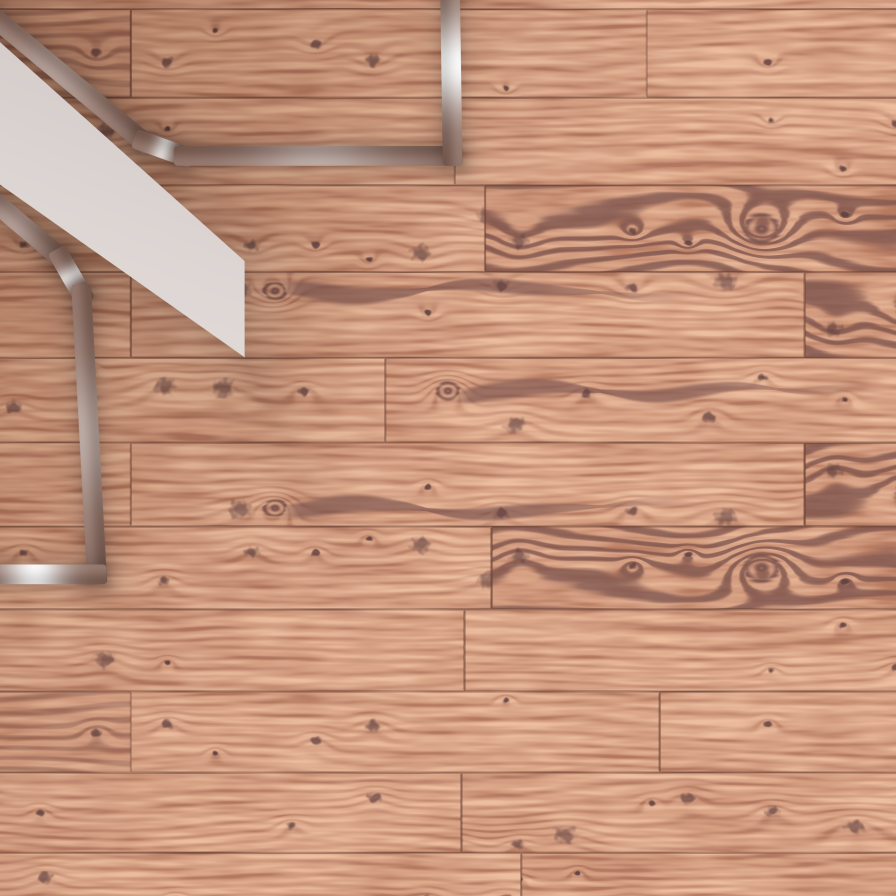
A WebGL 1 fragment shader for this texture:

```glsl
precision highp float;
// Knotty pine floor seen from above, with a pale bench top on chrome legs.
// Plank rows mirror about the middle row; gradient noise bends the grain,
// and hashed cells scatter the knots.
uniform vec2 u_resolution;

const vec3 PALE = vec3(0.91, 0.73, 0.61);
const vec3 TAN = vec3(0.82, 0.61, 0.5);
const vec3 BROWN = vec3(0.7, 0.47, 0.37);
const vec3 PURPLE = vec3(0.47, 0.32, 0.3);
const vec3 KNOT = vec3(0.36, 0.24, 0.24);
const vec3 SEAM = vec3(0.4, 0.25, 0.2);
const vec3 SLAB = vec3(0.86, 0.83, 0.82);
const float MIDDLE_ROW = 4.0;
const float CELL = 0.075;
const float LEG = 0.011;

float hash(vec2 p) {
  return fract(sin(dot(p, vec2(127.1, 311.7))) * 43758.5);
}

float slope(vec2 cell, vec2 f) {
  float a = 6.2832 * hash(cell);
  return dot(vec2(cos(a), sin(a)), f);
}

float noise(vec2 p) {
  vec2 i = floor(p), f = fract(p), e = vec2(1, 0);
  vec2 u = f * f * (3.0 - 2.0 * f);
  float low = mix(slope(i, f), slope(i + e, f - e), u.x);
  float high = mix(slope(i + e.yx, f - e.yx), slope(i + 1.0, f - 1.0), u.x);
  return 1.4 * mix(low, high, u.y);
}

// Main butt joint of a row, d rows from the middle
float mainJoint(float d) {
  if (d < 2.5) return d < 0.5 ? 0.43 : (d < 1.5 ? 0.898 : 0.545);
  return d < 3.5 ? 0.513 : (d < 4.5 ? 0.729 : (d < 5.5 ? 0.506 : 0.571));
}

// Small knots: x = darkness, y = push on the grain
vec2 scatterKnots(vec2 q, float seed) {
  vec2 sum = vec2(0);
  float rough = 0.5 * noise(q * vec2(160, 14));
  for (int i = -1; i <= 1; i++) {
    vec2 id = vec2(floor(q.x / CELL) + float(i), seed);
    float present = step(0.45, hash(id + 3.7)), pick = hash(id + 9.2);
    vec2 center = vec2((id.x + 0.2 + 0.6 * hash(id)) * CELL, 0.1 + 0.8 * hash(id + 5.1));
    float r = length((q - center) * vec2(0.8, 0.095)) / mix(0.003, 0.01, pick * pick);
    float spot = 1.0 - smoothstep(0.4, 1.3, r + rough);
    sum.x = max(sum.x, present * spot * mix(0.95, 0.55, pick));
    sum.y += present * exp(-0.12 * r * r);
  }
  return sum;
}

// Teardrop streaks trailing right of a large knot
float flame(vec2 q, vec2 knot) {
  float t = (q.x - knot.x) / 0.26;
  float width = (0.03 + 0.11 * abs(sin(4.2 * t + 0.4))) * (1.0 - 0.3 * t);
  float off = abs(q.y - knot.y - 0.14 * noise(vec2(q.x * 9.0, knot.x * 40.0)));
  float body = 1.0 - smoothstep(0.5, 1.15, off / max(width, 0.01));
  return body * smoothstep(0.0, 0.12, t) * (1.0 - smoothstep(1.0, 2.0, t));
}

// q.x runs along the plank, q.y across it from 0 to 1
vec3 wood(vec2 q, float seed, float figured, vec2 knot, float hasKnot, float hasFlame) {
  vec2 small = scatterKnots(q, seed);
  float r = length((q - knot) * vec2(0.8, 0.095)) / mix(0.011, 0.017, figured);
  float warp = noise(q * vec2(3.5, 1.4) + seed * 1.7);
  float ring = q.y * mix(7.0, 4.5, figured) + mix(1.3, 2.6, figured) * warp;
  ring += small.y + 3.0 * hasKnot * exp(-0.35 * r * r);
  float band = 0.5 + 0.5 * sin(6.2832 * ring);
  float streak = noise(q * vec2(7, 13) + seed * 2.3);
  float fiber = noise(q * vec2(26, 22) + seed * 4.1);
  float blotch = noise(q * vec2(8, 1.5) + seed * 5.3);
  float tone = 0.62 + 0.32 * streak + 0.26 * fiber + 0.22 * blotch;
  tone -= 0.3 * band * band + 0.18 * figured;
  vec3 color = mix(BROWN, TAN, smoothstep(0.0, 0.5, tone));
  color = mix(color, PALE, smoothstep(0.4, 1.0, tone));
  float late = smoothstep(0.35, 0.95, band + 0.25 * fiber) * mix(0.06, 0.72, figured);
  float rim = hasKnot * (1.0 - smoothstep(0.7, 1.2, r + 0.3 * fiber));
  float stain = max(late, 0.65 * hasFlame * flame(q, knot));
  stain = max(stain, rim * (0.5 + 0.4 * sin(9.0 * r)));
  return mix(mix(color, PURPLE, stain), KNOT, small.x);
}

// Chrome bar from a to b, brightest halfway
vec3 bar(vec3 base, vec2 p, vec2 a, vec2 b, float shine, float px) {
  float len = length(b - a);
  vec2 dir = (b - a) / len, o = p - 0.5 * (a + b);
  vec2 local = vec2(dot(o, dir), dot(o, vec2(-dir.y, dir.x)));
  vec2 box = abs(local) - vec2(0.5 * len, 0) - 0.6 * LEG;
  float d = length(max(box, 0.0)) + min(max(box.x, box.y), 0.0) - 0.4 * LEG;
  float along = 4.0 * local.x / len;
  vec3 metal = mix(vec3(0.5, 0.39, 0.35), vec3(0.9), shine * exp(-along * along));
  metal += 0.12 * smoothstep(-0.8, 0.8, local.y / LEG) - 0.05;
  base *= 1.0 - 0.16 * exp(-90.0 * max(d, 0.0));
  return mix(base, metal, 1.0 - smoothstep(-px, px, d));
}

// Leg with a bend from a to b and a square corner at c
vec3 leg(vec3 base, vec2 p, vec2 start, vec2 a, vec2 b, vec2 c, vec2 end, float px) {
  base = bar(base, p, start, a, 0.3, px);
  base = bar(base, p, a, b, 0.8, px);
  base = bar(base, p, b, c, 0.4, px);
  return bar(base, p, c, end, 1.0, px);
}

void main() {
  vec2 p = gl_FragCoord.xy / u_resolution;
  p.y = 1.0 - p.y;
  float px = 0.7 / u_resolution.y;

  // Rows narrow slightly down the canvas
  float k = (0.09935 - sqrt(0.00987 - 0.00208 * (p.y - 0.0104))) / 0.00104;
  float row = floor(k), v = fract(k), d = abs(row - MIDDLE_ROW);
  float joint = mainJoint(d) + 0.0018 * (row - MIDDLE_ROW) * step(1.5, d);
  float split = step(abs(mod(d, 3.0) - 1.0), 0.1);
  float right = step(joint, p.x), left = split * step(p.x, 0.146);
  float seed = d * 7.3 + right * 2.1 + left * 4.7;
  float figured = right * step(abs(d - 1.5), 0.6) + 0.35 * left * step(3.5, d);
  vec2 knot = d < 0.5 ? vec2(0.5, 0.39) : (d < 1.5 ? vec2(0.307, 0.78) : vec2(0.85, 0.5));
  float hasFlame = step(d, 1.5) * (d < 0.5 ? right : 1.0 - right);
  float hasKnot = max(hasFlame, right * step(abs(d - 2.0), 0.1));
  vec2 q = vec2(p.x, row < MIDDLE_ROW ? 1.0 - v : v);
  vec3 color = wood(q, seed, figured, knot, hasKnot, hasFlame);

  // Worn seams
  float seam = min(v, 1.0 - v) * (0.09935 - 0.00104 * k);
  seam = min(seam, min(abs(p.x - joint), abs(p.x - 0.146) + 1.0 - split));
  float wear = 0.55 + 0.35 * noise(vec2(p.x * 12.0, row * 3.3));
  color = mix(color, SEAM, wear * (1.0 - smoothstep(0.0004, 0.0012 + px, seam)));

  // Light falls off toward the upper left
  float light = smoothstep(-0.1, 0.75, p.x * 0.8 + p.y * 0.55);
  color *= mix(vec3(0.82, 0.77, 0.74), vec3(1.02), light);

  // Bench legs, then the top over them
  float slab = max((0.047 + 0.895 * p.x - p.y) * 0.745, (p.y - 0.206 - 0.706 * p.x) * 0.817);
  slab = max(slab, p.x - 0.273);
  color *= 1.0 - 0.15 * exp(-22.0 * max(slab, 0.0));
  color = leg(color, p, vec2(-0.03, 0), vec2(0.16, 0.158), vec2(0.205, 0.174),
    vec2(0.505, 0.174), vec2(0.502, -0.03), px);
  color = leg(color, p, vec2(-0.03, 0.205), vec2(0.068, 0.288), vec2(0.091, 0.328),
    vec2(0.108, 0.641), vec2(-0.03, 0.641), px);
  vec3 top = SLAB * (0.97 + 0.05 * smoothstep(0.0, 0.3, p.y - 0.4 * p.x));
  gl_FragColor = vec4(mix(color, top, 1.0 - smoothstep(-px, px, slab)), 1);
}
```
